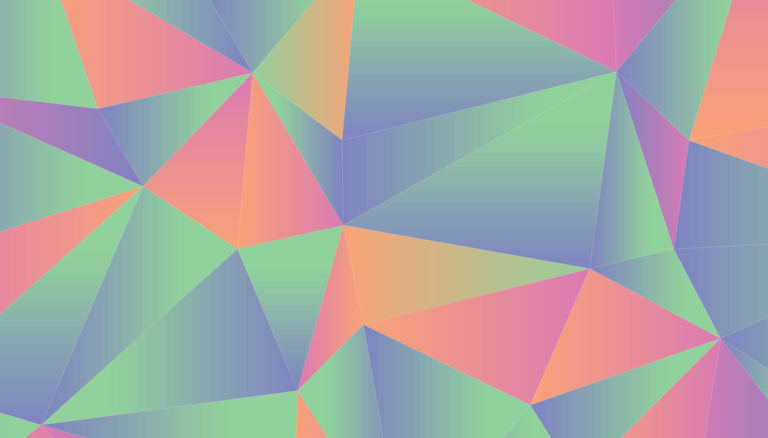
Write a Shadertoy shader that draws this background.

```glsl
// Low-poly backdrop: an irregular triangle mesh in soft pastel gradients.
// A jittered grid gives the vertices, each quad is cut along one diagonal,
// and every triangle carries a two-colour ramp fitted to its own extent.

#define CELL vec2(0.37, 0.325)   // grid spacing, in canvas heights
#define JITTER 0.86              // vertex scatter, below 1 keeps quads simple
#define SEED vec2(17.0, 43.0)    // selects the mesh
#define COOL_SHARE 0.60          // blue to green triangles
#define WARM_SHARE 0.28          // orange to pink triangles
#define VIOLET_SHARE 0.09        // pink to blue triangles
#define GREEN_REACH 0.72         // where the cool ramp becomes fully green
#define VERTICAL_SHARE 0.12      // ramps that run upward
#define FLIP_SHARE 0.14          // ramps that run backward
#define BANDS 28.0               // faint steps in each ramp
#define SEAM 0.16                // strength of the pale joins

const vec3 BLUE   = vec3(0.50, 0.51, 0.76);
const vec3 GREEN  = vec3(0.57, 0.82, 0.61);
const vec3 PINK   = vec3(0.85, 0.48, 0.70);
const vec3 ORANGE = vec3(0.98, 0.64, 0.47);
const vec3 PALE   = vec3(0.86, 0.84, 0.84);

vec2 hash22(vec2 p) {
    vec3 q = fract(p.xyx * vec3(0.1031, 0.1030, 0.0973));
    q += dot(q, q.yzx + 33.33);
    return fract((q.xx + q.yz) * q.zy);
}

float cross2(vec2 a, vec2 b) { return a.x * b.y - a.y * b.x; }

vec2 meshVertex(vec2 id) {
    return (id + 0.5 + JITTER * (hash22(id + SEED) - 0.5)) * CELL;
}

// Signed distance to the line a-b, positive on its left.
float edgeDistance(vec2 p, vec2 a, vec2 b) {
    return cross2(b - a, p - a) / max(length(b - a), 1e-4);
}

// Smaller of the two areas made by cutting quad abcd along a-c.
float cutQuality(vec2 a, vec2 b, vec2 c, vec2 d) {
    return min(cross2(b - a, c - a), cross2(c - a, d - a));
}

// Ramp colour; the additive sequence keeps the colour shares even.
vec3 rampColor(vec2 p, vec2 lo, vec2 hi, vec2 id, float half_) {
    vec2 rnd = hash22(id * 2.0 + half_ * 57.0 + SEED.yx);
    vec2 along = clamp((p - lo) / max(hi - lo, 1e-4), 0.0, 1.0);
    float t = rnd.x < VERTICAL_SHARE ? along.y : along.x;
    if (rnd.y < FLIP_SHARE) t = 1.0 - t;
    t = floor(t * BANDS + 0.5) / BANDS;

    float kind = fract(dot(id, vec2(0.7549, 0.5698)) + 0.38 * half_ + 0.1);
    if (kind < COOL_SHARE) return mix(BLUE, GREEN, min(t / GREEN_REACH, 1.0));
    kind -= COOL_SHARE;
    if (kind < WARM_SHARE) return mix(ORANGE, PINK, t);
    kind -= WARM_SHARE;
    return kind < VIOLET_SHARE ? mix(PINK, BLUE, t) : mix(ORANGE, GREEN, t);
}

// Adds one counter-clockwise triangle: rgb weighted by coverage in sum.
void addTriangle(vec2 p, vec2 a, vec2 b, vec2 c, vec2 id, float half_,
                 float px, inout vec4 sum, inout float seam) {
    float d = min(edgeDistance(p, a, b),
              min(edgeDistance(p, b, c), edgeDistance(p, c, a)));
    float coverage = clamp(0.5 + d / px, 0.0, 1.0);
    if (coverage <= 0.0) return;
    vec2 lo = min(a, min(b, c)), hi = max(a, max(b, c));
    sum += coverage * vec4(rampColor(p, lo, hi, id, half_), 1.0);
    seam = max(seam, 1.0 - smoothstep(0.0, px, abs(d)));
}

void mainImage(out vec4 fragColor, in vec2 fragCoord) {
    vec2 p = fragCoord / iResolution.y;
    float px = 1.2 / iResolution.y;
    vec2 home = floor(p / CELL - 0.5);
    vec4 sum = vec4(0.0);
    float seam = 0.0;

    // Jittered quads reach into their neighbours, so test a 3 x 3 block.
    for (int j = -1; j <= 1; j++)
    for (int i = -1; i <= 1; i++) {
        vec2 id = home + vec2(i, j);
        vec2 a = meshVertex(id);
        vec2 b = meshVertex(id + vec2(1, 0));
        vec2 c = meshVertex(id + vec2(1, 1));
        vec2 d = meshVertex(id + vec2(0, 1));

        // Cut along a valid diagonal, loosely preferring the rounder cut.
        float bias = mix(0.4, 2.4, hash22(id + 91.0).x);
        if (cutQuality(b, c, d, a) * bias > cutQuality(a, b, c, d)) {
            vec2 first = a;
            a = b; b = c; c = d; d = first;
        }
        addTriangle(p, a, b, c, id, 0.0, px, sum, seam);
        addTriangle(p, a, c, d, id, 1.0, px, sum, seam);
    }

    vec3 color = sum.rgb / max(sum.a, 1e-4);
    fragColor = vec4(mix(color, PALE, SEAM * seam), 1.0);
}
```
